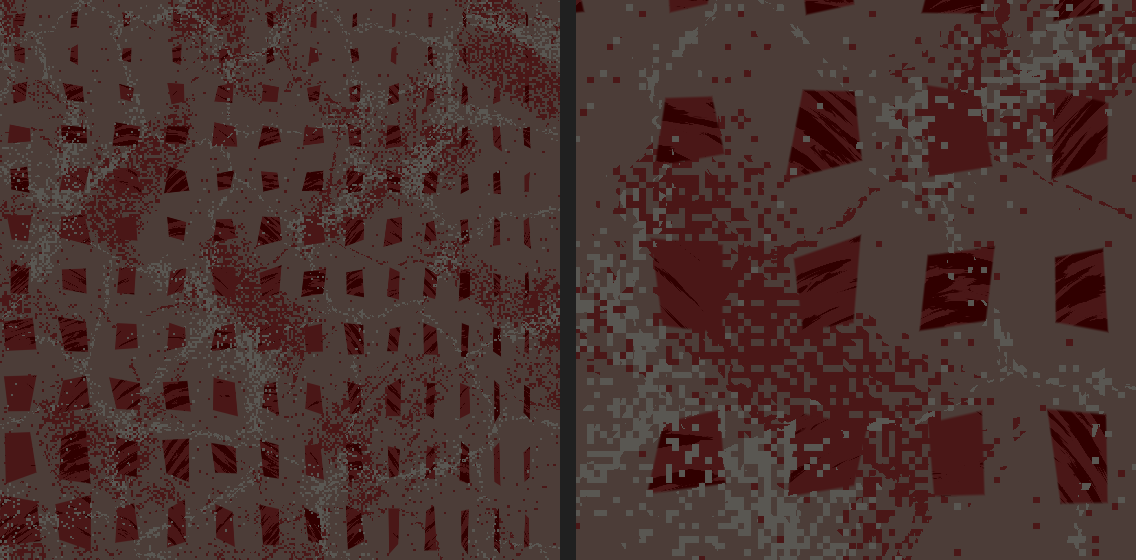
Left: the whole. Right: its middle third, enlarged.
This pattern is drawn by a three.js fragment shader. Its source:

```glsl
// A weathered facade: 13 by 11 small dark windows on a lattice that tightens
// toward the upper right, each a skewed quad of its own size. Layered sines
// drive grainy red stains, and cellular noise borders make pale cracks.

varying vec2 vUv;

const vec3 WALL  = vec3(0.30, 0.24, 0.22);
const vec3 RED   = vec3(0.29, 0.09, 0.09);
const vec3 CRACK = vec3(0.35, 0.34, 0.32);
const vec3 DEEP  = vec3(0.19, 0.00, 0.00);
const vec2 COUNT = vec2(13.0, 11.0);
const float GRAINS = 256.0;

float hash(vec2 p, float seed) {
  return fract(sin(dot(p, vec2(127.1, 311.7)) + seed * 74.7) * 43758.55);
}

vec2 hash2(vec2 p, float seed) {
  return vec2(hash(p, seed), hash(p, seed + 1.0));
}

// Layered, rotated and folded sines, roughly -0.9 to 0.9
float sines(vec2 p) {
  float sum = 0.0;
  float amp = 0.5;
  for (int i = 0; i < 6; i++) {
    p += 0.6 * sin(p.yx * 1.3 + 1.7);
    sum += amp * sin(p.x) * sin(p.y);
    p = mat2(1.5, 1.2, -1.2, 1.5) * p + 2.3;
    amp *= 0.55;
  }
  return sum;
}

// Gap between the two nearest cell points: zero along cell borders
float cellBorder(vec2 p, float seed) {
  vec2 id = floor(p);
  float near = 9.0;
  float next = 9.0;
  for (int y = -1; y <= 1; y++) {
    for (int x = -1; x <= 1; x++) {
      vec2 cell = id + vec2(float(x), float(y));
      float d = distance(p, cell + hash2(cell, seed));
      next = min(next, max(near, d));
      near = min(near, d);
    }
  }
  return next - near;
}

// Lattice coordinates: integers fall on window centres, spacing shrinks with x, y
vec2 lattice(vec2 uv) {
  uv.y += 0.022 * (uv.x - 0.4) * (1.0 - uv.y);
  vec2 first = vec2(0.035, 0.0625);
  vec2 pitch = vec2(0.0996, 0.1209);
  vec2 squeeze = vec2(0.00201, 0.00307);
  vec2 root = sqrt(max(pitch * pitch - 4.0 * squeeze * (uv - first), 0.0));
  return (pitch - root) / (2.0 * squeeze);
}

// Half size of a window: large at lower left, slim at the right and the top
vec2 windowSize(vec2 id) {
  float slimRight = mix(0.22, 0.10, smoothstep(6.0, 12.0, id.x));
  float slimTop = mix(1.0, 0.35, smoothstep(7.0, 9.5, id.y));
  vec2 size = vec2(slimRight * slimTop, mix(0.27, 0.20, id.y / 10.0));
  size *= mix(vec2(0.7, 0.8), vec2(1.2, 1.15), hash2(id, 3.0));
  return size * (1.0 + 0.55 * exp(-0.3 * dot(id, id)));
}

// Coverage of a quad whose four sides slant independently
float windowMask(vec2 p, vec2 id, vec2 size) {
  vec2 slantLow = (hash2(id, 5.0) - 0.5) * 0.55;
  vec2 slantHigh = (hash2(id, 8.0) - 0.5) * 0.55;
  vec2 ratio = p.yx / size.yx;
  vec2 low = -size * (1.0 + slantLow * ratio) - p;
  vec2 high = p - size * (1.0 + slantHigh * ratio);
  vec2 d = max(low, high);
  vec2 inside = step(vec2(-0.5), id) * step(id, COUNT - 0.5);
  return (1.0 - smoothstep(-0.012, 0.012, max(d.x, d.y))) * inside.x * inside.y;
}

// Deep streaks, tilted differently in each window
float streaks(vec2 p, vec2 id) {
  float tilt = (hash(id, 11.0) - 0.5) * 2.0;
  vec2 q = vec2(p.x * 4.0, (p.y + tilt * p.x + 0.4 * p.x * p.x) * 24.0);
  float depth = hash(id, 13.0) * 0.9 - 0.66 + 0.25 * smoothstep(8.0, 12.0, id.x);
  return smoothstep(0.0, 0.08, sines(q + id * 3.7) + depth);
}

void main() {
  vec2 grain = floor(vUv * GRAINS);
  vec2 warp = 0.035 * vec2(sines(vUv * 14.0), sines(vUv * 14.0 + 5.0));

  // Stains gather in blotches and along thin creases
  float blotch = smoothstep(0.0, 0.6, sines(vUv * 13.0 + 2.0));
  float crease = 1.0 - smoothstep(0.0, 0.03, cellBorder((vUv + warp) * 4.0, 31.0));
  crease *= smoothstep(0.0, 0.25, sines(vUv * 9.0 + 8.0));
  float stain = step(hash(grain, 17.0), 0.012 + 0.62 * blotch + 0.6 * crease);
  vec3 color = mix(WALL, RED, stain);

  // Windows
  vec2 g = lattice(vUv);
  vec2 id = floor(g + 0.5);
  vec2 p = g - id;
  float pane = windowMask(p, id, windowSize(id));
  color = mix(color, mix(RED, DEEP, streaks(p, id)), pane);

  // Pale cracks widen into dusty patches and thin out over windows
  float spread = smoothstep(-0.1, 0.6, sines(vUv * 10.0 + 4.0));
  float border = cellBorder((vUv + warp) * 5.0, 23.0);
  float dust = exp(-border / mix(0.025, 0.17, spread)) * mix(0.55, 0.7, spread);
  float crack = step(hash(grain, 19.0), dust * (1.0 - 0.65 * pane));
  gl_FragColor = vec4(mix(color, CRACK, crack), 1.0);
}
```
